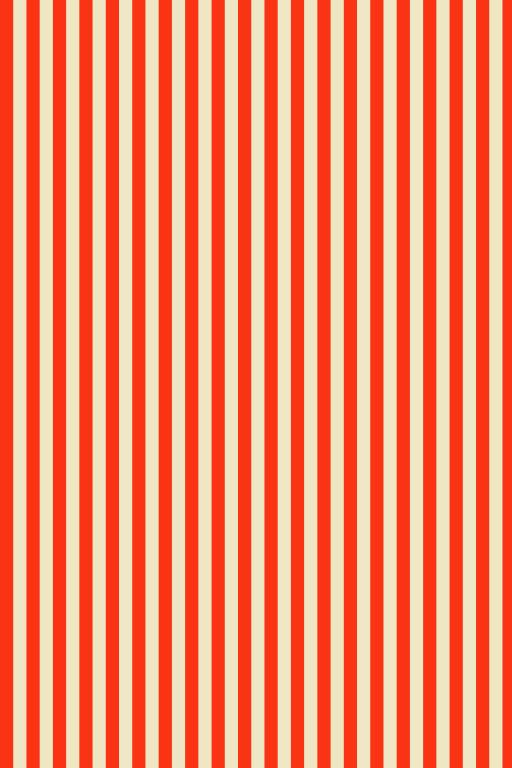
Reproduce this pattern procedurally as a Shadertoy shader.

```glsl
float hash(float n) {
    return fract(sin(n * 12.9898) * 43758.5453);
}

void mainImage(out vec4 fragColor, in vec2 fragCoord) {
    // Stripe pairs across the canvas width
    float pairs = 19.36;
    float x = fragCoord.x / iResolution.x * pairs;
    float pixel = pairs / iResolution.x;

    // Red fills the first half of each pair, with a one-pixel soft edge
    float edge = 0.25 - abs(fract(x + 0.25) - 0.5);
    float red = clamp(edge / pixel + 0.5, 0.0, 1.0);

    // Barely visible tone shift between cream stripes
    float tone = hash(floor(x) + 1.0) - 0.5;
    vec3 cream = vec3(0.937, 0.906, 0.768) + tone * vec3(0.004, 0.006, 0.016);

    fragColor = vec4(mix(cream, vec3(0.975, 0.2, 0.075), red), 1.0);
}
```
